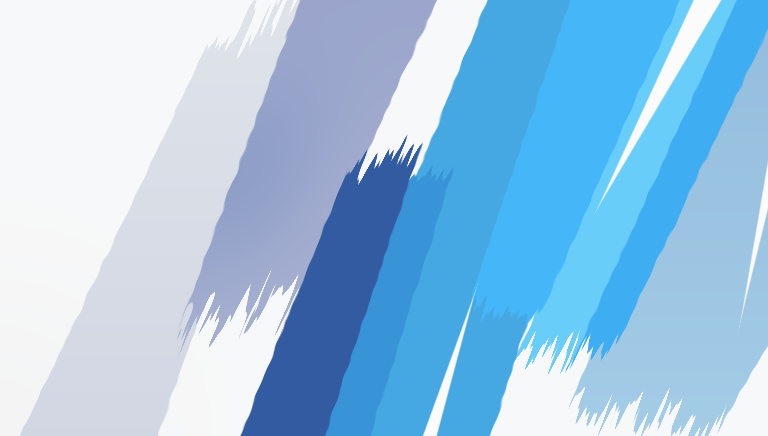
Write a WebGL 2 fragment shader that draws this background.

```glsl
#version 300 es
precision highp float;
// Slanted dry-brush strokes in grey, lavender and blues on an off-white ground.
// Each stroke is a band between two straight edges with one frayed end, cut by
// bristle noise stretched along the lean; three thin white slivers lie on top.
uniform vec2 u_resolution;
out vec4 outColor;

const float ASPECT = 1.7615;   // canvas width in units of its height
const float LEAN = 0.44;       // sideways shift of bristles per unit of height
const float ROUGHNESS = 0.006; // wobble of the long edges

// Stroke edges: left x at top and bottom, right x at top and bottom
const vec4 GREY_EDGES     = vec4(0.525, 0.046, 0.716, 0.362);
const vec4 LAVENDER_EDGES = vec4(0.688, 0.319, 1.002, 0.545);
const vec4 NAVY_EDGES     = vec4(0.956, 0.550, 1.077, 0.745);
const vec4 STEEL_EDGES    = vec4(1.070, 0.720, 1.160, 0.849);
const vec4 CYAN_EDGES     = vec4(1.117, 0.715, 1.454, 1.124);
const vec4 BRIGHT_EDGES   = vec4(1.307, 0.975, 1.560, 1.115);
const vec4 LIGHT_EDGES    = vec4(1.545, 1.105, 1.690, 1.235);
const vec4 AZURE_EDGES    = vec4(1.683, 1.229, 1.794, 1.314);
const vec4 PALE_EDGES     = vec4(1.680, 1.280, 2.220, 1.640);

// Stroke ends: x and y of a point on the end line, its slope, fray length
const vec4 GREY_END     = vec4(0.57, 0.94, 0.65, 0.11);
const vec4 LAVENDER_END = vec4(0.52, 0.27, 0.10, 0.13);
const vec4 NAVY_END     = vec4(0.88, 0.64, 0.25, 0.07);
const vec4 STEEL_END    = vec4(1.00, 0.60, 0.20, 0.04);
const vec4 CYAN_END     = vec4(1.00, -1.0, 0.00, 0.00);
const vec4 BRIGHT_END   = vec4(1.15, 0.29, -0.20, 0.06);
const vec4 LIGHT_END    = vec4(1.25, 0.19, 0.10, 0.15);
const vec4 AZURE_END    = vec4(1.38, 0.20, 0.10, 0.09);
const vec4 PALE_END     = vec4(1.40, 0.06, -0.25, 0.12);
const float KEEP_ABOVE = 1.0;
const float KEEP_BELOW = -1.0;

const vec3 PAPER         = vec3(0.970, 0.972, 0.975);
const vec3 GREY_TOP      = vec3(0.875, 0.890, 0.915);
const vec3 GREY_LOW      = vec3(0.820, 0.840, 0.890);
const vec3 LAVENDER_TOP  = vec3(0.610, 0.650, 0.800);
const vec3 LAVENDER_LOW  = vec3(0.660, 0.700, 0.820);
const vec3 LAVENDER_DEEP = vec3(0.530, 0.600, 0.770);
const vec3 NAVY          = vec3(0.200, 0.355, 0.630);
const vec3 STEEL         = vec3(0.220, 0.580, 0.840);
const vec3 CYAN          = vec3(0.270, 0.660, 0.890);
const vec3 BRIGHT        = vec3(0.270, 0.715, 0.970);
const vec3 LIGHT         = vec3(0.410, 0.805, 0.980);
const vec3 AZURE         = vec3(0.245, 0.680, 0.945);
const vec3 PALE_TOP      = vec3(0.580, 0.735, 0.865);
const vec3 PALE_LOW      = vec3(0.640, 0.800, 0.905);

vec2 hashGradient(vec2 cell) {
    vec3 q = fract(cell.xyx * vec3(0.1031, 0.1030, 0.0973));
    q += dot(q, q.yzx + 33.33);
    float angle = 6.2832 * fract((q.x + q.y) * q.z);
    return vec2(cos(angle), sin(angle));
}

float gradientNoise(vec2 p) {
    vec2 i = floor(p), f = fract(p);
    vec2 u = f * f * f * (f * (f * 6.0 - 15.0) + 10.0);
    vec2 e = vec2(1.0, 0.0);
    float low = mix(dot(hashGradient(i), f), dot(hashGradient(i + e), f - e), u.x);
    float high = mix(dot(hashGradient(i + e.yx), f - e.yx), dot(hashGradient(i + 1.0), f - 1.0), u.x);
    return mix(low, high, u.y);
}

// Smoothed step one to two pixels wide
float cover(float d) {
    float w = 1.0 / u_resolution.y;
    return smoothstep(-w, w, d);
}

// Coverage of one brush stroke
float stroke(vec2 p, vec4 edges, vec4 end, float side, float seed) {
    vec2 along = vec2(p.x - LEAN * p.y, p.y);
    float bristle = gradientNoise(along * vec2(45.0, 5.0) + seed)
                  + 0.8 * gradientNoise(along * vec2(120.0, 11.0) + seed);
    float wobble = gradientNoise(along * vec2(70.0, 26.0) + seed);
    vec2 sides = mix(edges.yw, edges.xz, p.y) + ROUGHNESS * wobble;
    float endY = end.y + end.z * (p.x - end.x);
    float tip = side * (p.y - endY) + end.w * bristle;
    return cover(p.x - sides.x) * cover(sides.y - p.x) * smoothstep(-0.006, 0.006, tip);
}

// Straight wedge that widens from its tip towards its base and beyond
float sliver(vec2 p, vec2 tip, vec2 base, float halfWidth) {
    vec2 axis = base - tip, q = p - tip;
    float t = dot(q, axis) / dot(axis, axis);
    float offAxis = abs(q.x * axis.y - q.y * axis.x) / length(axis);
    return cover(halfWidth * t - offAxis);
}

void main() {
    vec2 p = gl_FragCoord.xy / u_resolution * vec2(ASPECT, 1.0);
    vec3 color = PAPER - 0.015 * smoothstep(0.6, 0.0, length(p));

    // Grey and lavender, with a deeper tone along the lavender's left side
    color = mix(color, mix(GREY_LOW, GREY_TOP, p.y), stroke(p, GREY_EDGES, GREY_END, KEEP_BELOW, 3.0));
    float deep = exp(-18.0 * pow(p.y - 0.6, 2.0)) * smoothstep(0.3, 0.0, p.x - mix(0.319, 0.688, p.y));
    vec3 lavender = mix(mix(LAVENDER_LOW, LAVENDER_TOP, p.y), LAVENDER_DEEP, 0.7 * deep);
    color = mix(color, lavender, stroke(p, LAVENDER_EDGES, LAVENDER_END, KEEP_ABOVE, 11.0));

    // Blues, from the underlying to the topmost
    color = mix(color, mix(PALE_LOW, PALE_TOP, p.y), stroke(p, PALE_EDGES, PALE_END, KEEP_ABOVE, 17.0));
    color = mix(color, AZURE, stroke(p, AZURE_EDGES, AZURE_END, KEEP_ABOVE, 23.0));
    color = mix(color, LIGHT, stroke(p, LIGHT_EDGES, LIGHT_END, KEEP_ABOVE, 31.0));
    color = mix(color, CYAN, stroke(p, CYAN_EDGES, CYAN_END, KEEP_ABOVE, 37.0));
    color = mix(color, BRIGHT, stroke(p, BRIGHT_EDGES, BRIGHT_END, KEEP_ABOVE, 43.0));
    color = mix(color, STEEL, stroke(p, STEEL_EDGES, STEEL_END, KEEP_BELOW, 53.0));
    color = mix(color, NAVY, stroke(p, NAVY_EDGES, NAVY_END, KEEP_BELOW, 61.0));

    // White slivers
    float slivers = sliver(p, vec2(1.372, 0.525), vec2(1.622, 1.0), 0.028);
    slivers = max(slivers, sliver(p, vec2(1.089, 0.328), vec2(0.986, 0.0), 0.015));
    slivers = max(slivers, sliver(p, vec2(1.70, 0.27), vec2(1.761, 0.564), 0.0105));
    outColor = vec4(mix(color, vec3(0.985), slivers), 1.0);
}
```
